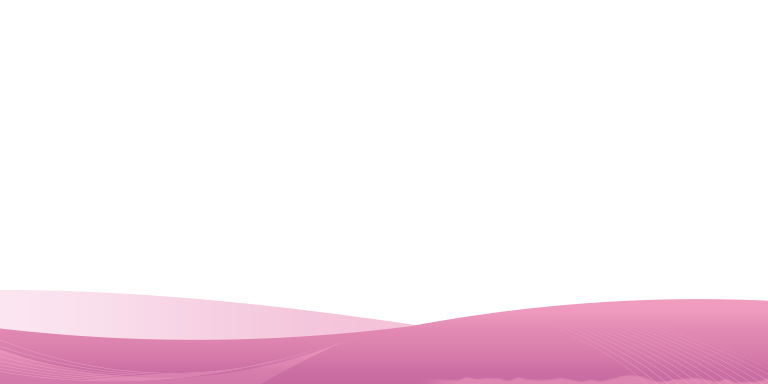
Give the GLSL for this background, as a WebGL 1 fragment shader.

```glsl
precision highp float;
// White backdrop with pink rolling waves, fine contour lines and mist along the bottom.

uniform vec2 u_resolution;

#define LEFT_LINES 8
#define RIGHT_LINES 16.0
#define LINE_WIDTH 0.0011
#define LEFT_LINE_ALPHA 0.42
#define RIGHT_LINE_ALPHA 0.38
#define WEDGE_ALPHA 0.75
#define MIST_ALPHA 0.55
#define MIST_HEIGHT 0.026

const vec3 WHITE = vec3(1.0);
const vec3 PALE = vec3(0.985, 0.905, 0.945);
const vec3 BLUSH = vec3(0.955, 0.765, 0.855);
const vec3 CREST = vec3(0.94, 0.61, 0.75);
const vec3 ROSE = vec3(0.87, 0.52, 0.69);
const vec3 MAUVE = vec3(0.785, 0.42, 0.63);
const vec3 LIGHT = vec3(0.95, 0.66, 0.79);

float pixel; // size of one pixel in canvas heights

float hash(float n) {
  n = fract(n * 0.1031);
  n *= n + 33.33;
  return fract(n * (n + n));
}

float noise(float x) {
  float f = fract(x);
  return mix(hash(floor(x)), hash(floor(x) + 1.0), f * f * (3.0 - 2.0 * f));
}

// Coverage of the side where the signed distance is negative
float fill(float d) {
  return clamp(0.5 - d / pixel, 0.0, 1.0);
}

// Antialiased thin line; keeps its weight when narrower than a pixel
float stroke(float d) {
  float w = max(LINE_WIDTH, 0.5 * pixel);
  return (1.0 - smoothstep(w * 0.4, w * 1.6, abs(d))) * LINE_WIDTH / w;
}

// Wave profiles
float paleTop(float x) { return 0.245 - 0.0987 * x * x + 0.0191 * x * x * x; }
float leftTop(float x) { return 0.115 + 0.114 * (x - 0.51) * (x - 0.51); }
float rightTop(float x) { return 0.221 - 0.125 * (x - 1.82) * (x - 1.82); }

// Curves that sag on the left and meet at the fold between the hills
float leftLines(vec2 p) {
  float sum = 0.0;
  for (int i = 0; i < LEFT_LINES; i++) {
    float k = float(i) / float(LEFT_LINES - 1);
    float center = mix(0.45, 0.29, k);
    float low = mix(0.028, 0.008, k);
    float bend = (0.135 - low) / ((0.95 - center) * (0.95 - center));
    float dx = p.x - center;
    float slope = 2.0 * bend * dx;
    float d = (p.y - low - bend * dx * dx) / sqrt(1.0 + slope * slope);
    sum = max(sum, stroke(d));
  }
  return sum * (1.0 - smoothstep(0.6, 0.9, p.x));
}

// Fan of slanted curves running down to the right
float rightLines(vec2 p) {
  float t = (0.157 - p.y) / 0.157;
  float width = 0.34 + 0.10 * t;
  float q = (p.x - 1.41 - 0.36 * t + 0.10 * t * t) / width;
  float d = (fract(q * RIGHT_LINES) - 0.5) * width / RIGHT_LINES * 0.5;
  float across = smoothstep(0.0, 0.05, q) * (1.0 - smoothstep(0.8, 1.0, q));
  return stroke(d) * across * smoothstep(-0.05, 0.25, t);
}

void main() {
  vec2 p = gl_FragCoord.xy / u_resolution * vec2(2.0, 1.0);
  pixel = 1.0 / u_resolution.y;

  // Pale band behind the hills
  vec3 color = mix(WHITE, mix(PALE, BLUSH, smoothstep(-0.1, 1.0, p.x)), fill(p.y - paleTop(p.x)) * step(p.x, 1.1));

  // Hill body, shaded by height
  vec3 hill = mix(MAUVE, ROSE, smoothstep(0.0, 0.125, p.y));
  hill = mix(hill, CREST, smoothstep(0.11, 0.21, p.y));

  // Lit wedge left of the fold
  float fold = fill((p.x - 0.68 - 1.7 * p.y - 2.2 * p.y * p.y) * 0.45);
  float wedgeTop = 0.016 + 0.42 * (p.x - 0.42) * (p.x - 0.42);
  float glow = mix(0.4, 1.0, smoothstep(0.02, 0.12, p.y));
  hill = mix(hill, CREST, fill((p.y - wedgeTop) * 0.95) * fold * glow * WEDGE_ALPHA);

  // Contour lines
  hill = mix(hill, LIGHT, leftLines(p) * fold * LEFT_LINE_ALPHA);
  hill = mix(hill, LIGHT, rightLines(p) * RIGHT_LINE_ALPHA);

  // Uneven mist on the lower right
  float puffs = 0.65 * noise(p.x * 11.0) + 0.35 * noise(p.x * 37.0);
  float mist = 1.0 - smoothstep(-0.004, 0.004, p.y - MIST_HEIGHT * puffs);
  hill = mix(hill, CREST, mist * smoothstep(1.08, 1.2, p.x) * MIST_ALPHA);

  color = mix(color, hill, fill(p.y - max(leftTop(p.x) * step(p.x, 1.08), rightTop(p.x))));
  gl_FragColor = vec4(color, 1.0);
}
```
